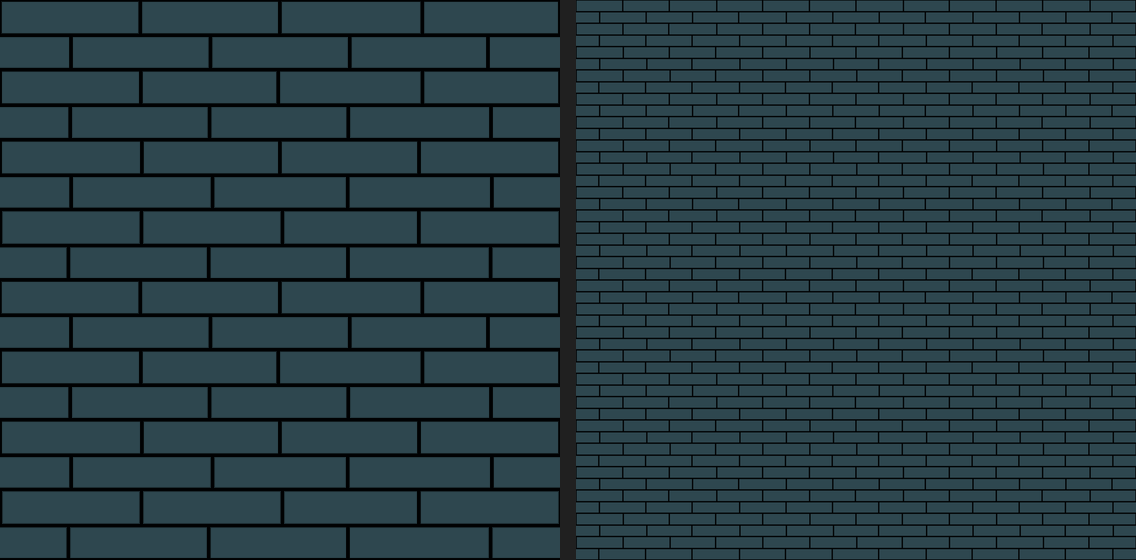
Left: one tile. Right: repeated 3 by 3.
Give the GLSL for this pattern, as a Shadertoy shader.

```glsl
#define BRICKS_ACROSS 4.0
#define COURSES 16.0
#define JITTER_PERIOD 8.0
#define JOINT_WIDTH 0.0068
#define HEAD_JITTER 0.0048
#define BED_JITTER 0.0010
#define EDGE_JITTER 0.0010
#define BRICK_COLOR vec3(0.18, 0.28, 0.31)
#define MORTAR_COLOR vec3(0.0, 0.005, 0.006)

// Signed hash in -1..1
float signedHash(vec2 cell) {
    vec3 p = fract(vec3(cell.xyx) * 0.1031 + 0.37);
    p += dot(p, p.yzx + 33.33);
    return 2.0 * fract((p.x + p.y) * p.z) - 1.0;
}

// Distance to the nearest horizontal joint centre
float bedDistance(float y) {
    float line = round(y * COURSES);
    float shift = BED_JITTER * signedHash(vec2(mod(line, JITTER_PERIOD), 71.0));
    return abs(y - line / COURSES - shift);
}

// Distance to the nearest vertical joint centre within a course
float headDistance(vec2 uv) {
    float course = floor(uv.y * COURSES);
    float stagger = 0.5 * (1.0 - mod(course, 2.0));
    float joint = round(uv.x * BRICKS_ACROSS - stagger);
    vec2 cell = vec2(mod(joint, BRICKS_ACROSS), mod(course, JITTER_PERIOD));

    // Joints on the tile border stay almost straight
    bool onBorder = cell.x < 0.5 && stagger < 0.25;
    float amount = onBorder ? EDGE_JITTER : HEAD_JITTER;
    float center = (joint + stagger) / BRICKS_ACROSS + amount * signedHash(cell);
    return abs(uv.x - center);
}

void mainImage(out vec4 fragColor, in vec2 fragCoord) {
    vec2 uv = fragCoord / iResolution.xy;
    vec2 softness = 0.7 / iResolution.xy;

    // Signed distance to the joint edges, smoothed over about one pixel
    vec2 edge = vec2(headDistance(uv), bedDistance(uv.y)) - 0.5 * JOINT_WIDTH;
    vec2 brick = smoothstep(-softness, softness, edge);

    vec3 color = mix(MORTAR_COLOR, BRICK_COLOR, min(brick.x, brick.y));
    fragColor = vec4(color, 1.0);
}
```
